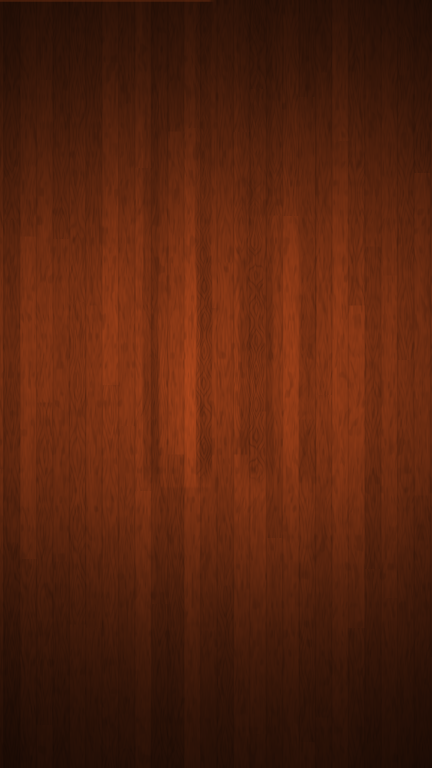
Give the GLSL for this texture, as a WebGL 2 fragment shader.

```glsl
#version 300 es
precision highp float;
// Dark red-brown wooden planks, about 26 across, in long staggered boards.
// Hashed tones vary the boards, thin contour rings and stretched noise make
// the grain, and a broad glow lights the middle and leaves both ends dim.
uniform vec2 u_resolution;
out vec4 fragColor;

float hash(vec2 p) {
    return fract(sin(dot(p, vec2(127.1, 311.7))) * 43758.5453);
}

float noise(vec2 p) {
    vec2 i = floor(p), f = fract(p);
    f = f * f * (3.0 - 2.0 * f);
    return mix(mix(hash(i), hash(i + vec2(1, 0)), f.x),
               mix(hash(i + vec2(0, 1)), hash(i + vec2(1, 1)), f.x), f.y);
}

// Closed eyes and long arches, drawn as thin contour lines along a plank.
float ringGrain(float across, float y, float period, float seed) {
    float wave = cos(6.2832 * y / period + seed * 40.0);
    float field = abs(across) * 1.5 + 0.25 * wave
                + 0.6 * noise(vec2(across * 2.0 + seed * 50.0, y * 12.0));
    float crest = 0.5 + 0.5 * sin(field * 20.0);
    return crest * crest * crest;
}

// Relative brightness of the boards, with thin seams and grain.
float boards(vec2 uv) {
    float x = (uv.x - 0.0085) / 0.038;
    float column = floor(x);
    float across = fract(x) - 0.5;
    float columnSeed = hash(vec2(column, 3.0));
    float along = uv.y / 0.42 + columnSeed * 7.0;
    float seed = hash(vec2(column, floor(along)));
    float tone = 0.89 + 0.13 * columnSeed + 0.12 * seed;

    // Thin seams at the sides
    float side = 0.5 - abs(across);
    tone *= 1.0 - 0.1 * (1.0 - smoothstep(0.02, 0.06, side));

    // Contour rings, stronger on dark boards
    float y = uv.y * 1.78;
    float figure = mix(0.1, 0.04, smoothstep(0.1, 0.6, seed));
    tone *= 1.0 - figure * (ringGrain(across, y, 0.16 + 0.2 * seed, seed) - 0.3);

    // Hairline pores, short fibres and slow streaks
    float pore = noise(vec2(uv.x * 240.0 + 7.0 * noise(vec2(x, y * 9.0)), y * 45.0));
    tone *= 1.0 - 0.09 * smoothstep(0.6, 0.85, pore);
    tone *= 0.96 + 0.11 * noise(vec2(uv.x * 288.0, y * 60.0 + seed * 30.0));
    tone *= 0.97 + 0.06 * noise(vec2(uv.x * 80.0, y * 6.0 + seed * 90.0));
    return tone;
}

// Four dark figured strips that end softly, and a lighter worn patch.
float wear(vec2 uv) {
    float shade = 1.0;
    for (int i = 0; i < 4; i++) {
        float k = float(i);
        float center = 0.35 + 0.121 * k;
        float width = i == 2 ? 0.04 : 0.019;
        float offset = uv.x - center - 0.006 * (noise(vec2(uv.y * 10.0, k)) - 0.5);
        float band = 1.0 - smoothstep(width * 0.88, width * 1.08, abs(offset));
        float span = smoothstep(0.355, 0.4, uv.y) * (1.0 - 0.5 * smoothstep(0.55, 0.8, uv.y));
        float blotch = 0.7 + 0.5 * noise(vec2(k * 9.0, uv.y * 16.0));
        float eyes = ringGrain(offset / 0.036, uv.y * 1.78, 0.075, 0.1 * k);
        eyes *= 1.0 - smoothstep(0.014, 0.022, abs(offset));
        float figured = i == 1 || i == 2 ? 0.12 : 0.03;
        shade *= 1.0 - band * span * (0.16 * blotch + figured * eyes);
    }
    float patchX = smoothstep(0.368, 0.376, uv.x) * (1.0 - smoothstep(0.484, 0.492, uv.x));
    float patchY = smoothstep(0.363, 0.368, uv.y) * (1.0 - smoothstep(0.45, 0.66, uv.y));
    return shade * (1.0 + 0.08 * patchX * patchY);
}

vec3 wood(vec2 uv) {
    // Glow across the middle, fading to the ends and a little to the sides
    float glow = 0.115 + 0.42 * exp(-pow(abs(uv.y - 0.53) / 0.35, 2.2));
    float off = 2.0 * uv.x - 1.0;
    glow *= 1.0 - 0.23 * off * off;
    vec3 color = vec3(1.0, 0.405, 0.155) * glow * boards(uv) * wear(uv);

    // Thin warm line along the left half of the top edge
    float line = smoothstep(0.997, 0.9985, uv.y) * (1.0 - smoothstep(0.48, 0.5, uv.x));
    return mix(color, vec3(0.42, 0.17, 0.06), 0.5 * line);
}

void main() {
    // Average four samples to smooth the edges
    vec3 sum = vec3(0.0);
    for (int i = 0; i < 4; i++) {
        vec2 shift = vec2(i % 2, i / 2) * 0.5 - 0.25;
        sum += wood((gl_FragCoord.xy + shift) / u_resolution);
    }
    fragColor = vec4(sum / 4.0, 1.0);
}
```
